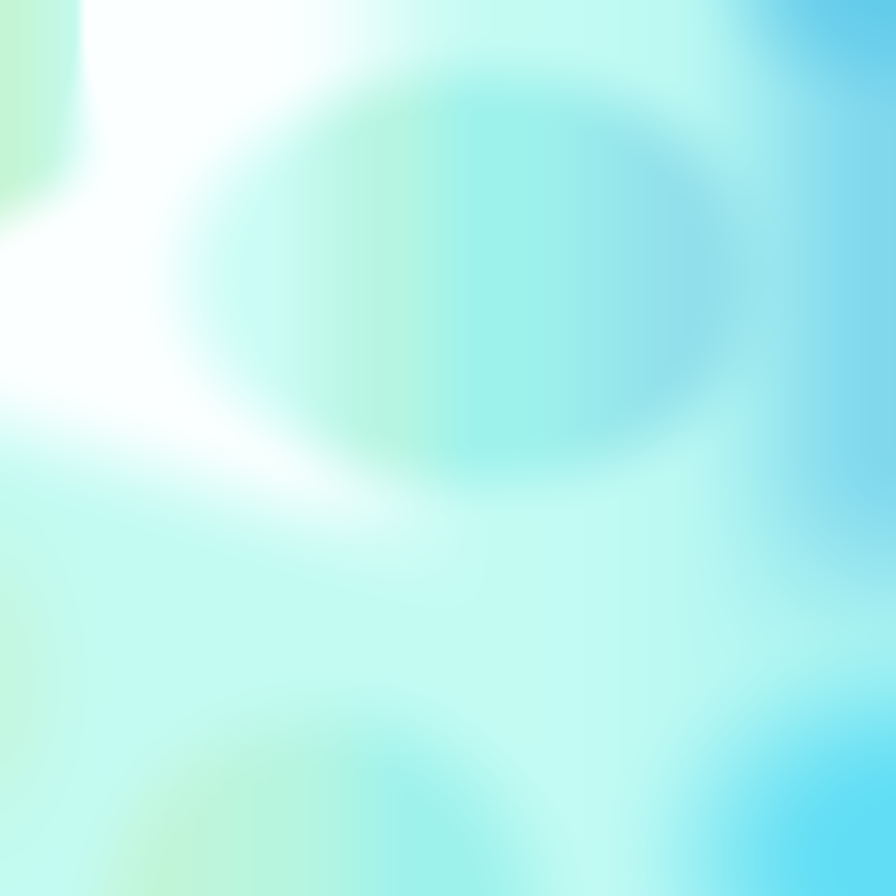
Write a three.js fragment shader that draws this background.

```glsl
// Soft pastel wash of white, mint, aqua and sky blue.
// Blurred elliptical pools and edge glows are layered over a mint ground;
// the larger pools carry their own left-to-right colour ramps.
varying vec2 vUv;

const vec3 MINT = vec3(0.765, 0.985, 0.953);
const vec3 DEEP_MINT = vec3(0.690, 0.965, 0.945);
const vec3 WHITE = vec3(0.985, 1.0, 1.0);
const vec3 PALE_MINT = vec3(0.800, 0.990, 0.965);
const vec3 SOFT_GREEN = vec3(0.715, 0.960, 0.880);
const vec3 LEAF = vec3(0.770, 0.960, 0.830);
const vec3 AQUA = vec3(0.620, 0.950, 0.925);
const vec3 DUSTY_BLUE = vec3(0.565, 0.875, 0.920);
const vec3 SKY = vec3(0.500, 0.845, 0.930);
const vec3 CORNER_BLUE = vec3(0.390, 0.800, 0.920);
const vec3 BRIGHT_CYAN = vec3(0.380, 0.870, 0.960);

const vec2 MAIN_CENTER = vec2(0.53, 0.69);
const vec2 MAIN_RADII = vec2(0.35, 0.25);
const vec2 LOWER_CENTER = vec2(0.36, -0.03);
const vec2 LOWER_RADII = vec2(0.27, 0.26);
const vec2 CYAN_CENTER = vec2(1.02, 0.04);
const vec2 CYAN_RADII = vec2(0.31, 0.25);
const vec2 CORNER_CENTER = vec2(1.0, 1.02);
const vec2 CORNER_RADII = vec2(0.20, 0.14);
const float PATCH_EDGE = 0.09;

// Elliptical coverage: full inside the inner scale, zero past the outer.
float pool(vec2 p, vec2 center, vec2 radii, float inner, float outer) {
  return 1.0 - smoothstep(inner, outer, length((p - center) / radii));
}

// Pale mint to green to aqua to dusty blue across the main pool.
vec3 mainRamp(float x) {
  vec3 color = mix(PALE_MINT, SOFT_GREEN, smoothstep(0.28, 0.44, x));
  color = mix(color, AQUA, smoothstep(0.43, 0.54, x));
  return mix(color, DUSTY_BLUE, smoothstep(0.56, 0.79, x));
}

// White drift at the upper left, with a slanted lower edge.
float whiteDrift(vec2 p) {
  float lowerEdge = smoothstep(0.45, 0.60, p.y + 0.3 * p.x);
  return lowerEdge * (1.0 - smoothstep(0.30, 0.56, p.x));
}

// Corner patch: crisp side at the top, softening downwards.
float cornerPatch(vec2 p) {
  float softness = mix(0.045, 0.008, smoothstep(0.80, 0.96, p.y));
  float side = 1.0 - smoothstep(PATCH_EDGE - softness, PATCH_EDGE + softness, p.x);
  return side * smoothstep(0.71, 0.80, p.y - 0.5 * p.x);
}

void main() {
  vec2 p = vUv;

  // Ground and the faint green along the left edge
  vec3 color = mix(MINT, DEEP_MINT, smoothstep(0.55, 1.0, p.x));
  color = mix(color, LEAF, 0.6 * pool(p, vec2(-0.02, 0.24), vec2(0.16, 0.28), 0.0, 1.0));

  // White drift and the patch that interrupts it
  color = mix(color, WHITE, whiteDrift(p));
  color = mix(color, mix(LEAF, MINT, smoothstep(0.0, 0.12, p.x)), cornerPatch(p));

  // Blue glow down the right side and in the top corner
  float sideGlow = smoothstep(0.74, 1.0, p.x) * smoothstep(0.22, 0.50, p.y);
  color = mix(color, SKY, sideGlow);
  color = mix(color, CORNER_BLUE, pool(p, CORNER_CENTER, CORNER_RADII, 0.15, 1.2));

  // Large central pool
  color = mix(color, mainRamp(p.x), pool(p, MAIN_CENTER, MAIN_RADII, 0.72, 1.10));

  // Green-to-aqua pool rising from the bottom edge
  vec3 lowerColor = mix(SOFT_GREEN, AQUA, smoothstep(0.32, 0.47, p.x));
  lowerColor = mix(LEAF, lowerColor, smoothstep(0.10, 0.36, p.x));
  color = mix(color, lowerColor, pool(p, LOWER_CENTER, LOWER_RADII, 0.62, 1.15));

  // Bright cyan pool in the bottom right corner
  color = mix(color, BRIGHT_CYAN, pool(p, CYAN_CENTER, CYAN_RADII, 0.25, 1.15));

  gl_FragColor = vec4(color, 1.0);
}
```
